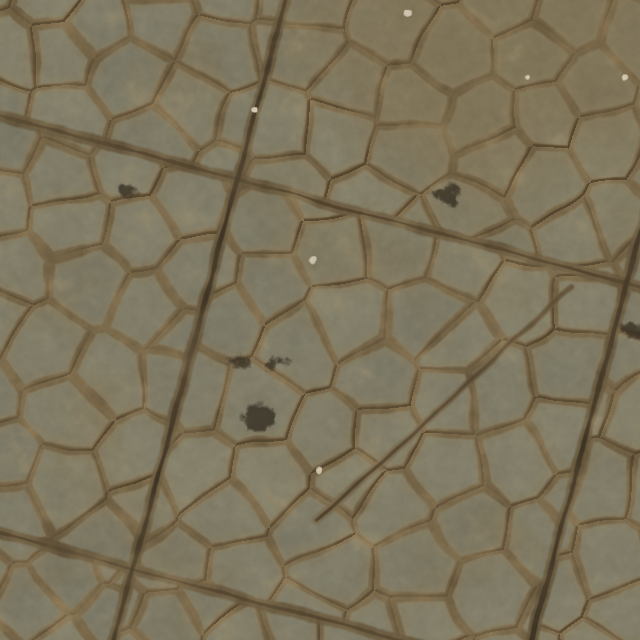
Write a Shadertoy shader that draws this texture.

```glsl
// Worn concrete paving slabs, tilted, stamped with rings of cobbles and muddy joints.
const float TAU = 6.28319;

vec2 hash2(vec2 p) {
    p = vec2(dot(p, vec2(127.1, 311.7)), dot(p, vec2(269.5, 183.3)));
    return fract(sin(p) * 43758.5);
}

float gradientNoise(vec2 p) {
    vec2 i = floor(p), f = fract(p), s = f * f * (3.0 - 2.0 * f);
    vec2 o = vec2(0.0, 1.0);
    float a = dot(hash2(i) * 2.0 - 1.0, f);
    float b = dot(hash2(i + o.yx) * 2.0 - 1.0, f - o.yx);
    float c = dot(hash2(i + o.xy) * 2.0 - 1.0, f - o.xy);
    float d = dot(hash2(i + 1.0) * 2.0 - 1.0, f - 1.0);
    return mix(mix(a, b, s.x), mix(c, d, s.x), s.y);
}

float fbm(vec2 p) {
    float sum = 0.0, amp = 0.6;
    for (int i = 0; i < 4; i++) {
        sum += amp * gradientNoise(p);
        p = mat2(1.6, 1.2, -1.2, 1.6) * p + 7.3;
        amp *= 0.55;
    }
    return sum;
}

// Centre of cobble k on a ring, next to the given angle (in turns)
vec2 cobbleSeed(vec2 slab, float ring, float turn, float k) {
    float count = max(1.0, ring * 6.0);
    k = mod(floor(turn * count + 0.5) + k, count);
    vec2 jitter = hash2(slab * 17.0 + vec2(ring * 5.3, k)) - 0.5;
    float angle = (k + 0.65 * jitter.x) / count * TAU;
    return (ring + 0.45 * jitter.y) * 0.1 * vec2(cos(angle), sin(angle));
}

// Returns distance to the joint (x) and its facing (yz); id is the cobble centre
vec3 cobbles(vec2 p, vec2 slab, out vec2 id) {
    float ring = floor(length(p) / 0.1 + 0.5);
    float turn = atan(p.y, p.x + 1e-5) / TAU;
    float nearest = 9.0;
    id = vec2(0.0);
    for (float i = -1.0; i < 1.5; i++)
    for (float k = -2.0; k < 2.5; k++) {
        vec2 s = cobbleSeed(slab, max(ring + i, 0.0), turn, k);
        float d = length(s - p);
        if (d < nearest) { nearest = d; id = s; }
    }
    vec3 joint = vec3(9.0, 0.0, 0.0);
    for (float i = -2.0; i < 2.5; i++)
    for (float k = -2.0; k < 2.5; k++) {
        vec2 s = cobbleSeed(slab, max(ring + i, 0.0), turn, k);
        if (length(s - id) < 0.004) continue;
        vec2 n = normalize(s - id);
        float d = dot(0.5 * (s + id) - p, n);
        if (d < joint.x) joint = vec3(d, n);
    }
    return joint;
}

void mainImage(out vec4 fragColor, in vec2 fragCoord) {
    vec2 uv = fragCoord / iResolution.y;
    float tone = fbm(uv * 5.0), blotch = fbm(uv * 16.0 + 3.0), grain = fbm(uv * 60.0);

    // Tilted slab grid
    vec2 wobble = vec2(gradientNoise(uv * 14.0), gradientNoise(uv * 14.0 + 40.0));
    vec2 d = uv - vec2(0.371, 0.72) + 0.004 * wobble;
    vec2 grid = vec2(dot(d, vec2(0.966, -0.259)), dot(d, vec2(0.259, 0.966))) / 0.63;
    vec2 slab = floor(grid), cell = fract(grid);
    vec2 seam = min(cell, 1.0 - cell) * 0.63;

    // Cobble rings, off centre in each slab
    vec2 centre = (hash2(slab + 4.0) - 0.5) * 0.25, id;
    vec3 joint = cobbles((cell - 0.5) * 0.63 - centre + 0.007 * wobble, slab, id);

    // Stone: grey-green, warmer in dusty patches and towards the upper right
    float lightness = 0.5 + 0.7 * tone + 0.5 * (hash2(id * 91.0 + slab).x - 0.5);
    vec3 col = mix(vec3(0.475, 0.465, 0.395), vec3(0.535, 0.515, 0.425), lightness);
    float warm = smoothstep(0.5, 0.15, length(uv - vec2(0.8, 1.0)) + 0.2 * tone);
    warm = max(warm, 0.6 * smoothstep(0.0, 0.4, fbm(uv * 4.0 + 9.0)));
    col = mix(col, vec3(0.5, 0.45, 0.335), 0.85 * warm);
    col = mix(col, vec3(0.57, 0.52, 0.4), 0.5 * smoothstep(0.12, 0.4, blotch));

    // Joints: pale dusty rim, ochre fill, shadow under one wall
    float rim = smoothstep(0.022, 0.005, joint.x + 0.02 * blotch);
    col = mix(col, vec3(0.54, 0.485, 0.37), 0.45 * rim);
    float width = 0.0075 + 0.006 * gradientNoise(uv * 11.0 + 20.0);
    float fill = smoothstep(width + 0.002, width - 0.003, joint.x + 0.004 * blotch);
    vec3 mud = mix(vec3(0.41, 0.345, 0.235), vec3(0.54, 0.465, 0.33), 0.5 + 1.3 * blotch);
    col = mix(col, mud, 0.88 * fill);
    float side = dot(joint.yz, normalize(vec2(0.8, -0.6)));
    float shadow = smoothstep(0.006, 0.002, joint.x) * smoothstep(-0.1, 0.8, side);
    col = mix(col, vec3(0.3, 0.24, 0.155), shadow * fill * clamp(0.5 + 1.5 * tone, 0.0, 0.8));

    // Seams between slabs: mud bands, darker along the steep direction
    float band = smoothstep(0.012, 0.006, min(seam.x, seam.y) + 0.006 * blotch);
    col = mix(col, mud * 0.9, 0.9 * band);
    float groove = smoothstep(0.0055, 0.0015, seam.x + 0.004 * blotch);
    col = mix(col, vec3(0.2, 0.165, 0.115), groove * clamp(0.65 + tone, 0.3, 0.9));
    groove = smoothstep(0.004, 0.001, seam.y + 0.004 * blotch);
    col = mix(col, vec3(0.3, 0.24, 0.16), groove * clamp(0.6 + tone, 0.2, 0.8));

    // Diagonal crack, wider at its lower end
    vec2 along = vec2(0.4, 0.365), fromLow = uv - vec2(0.495, 0.186) + 0.008 * wobble;
    float t = clamp(dot(fromLow, along) / dot(along, along), 0.0, 1.0);
    float crack = length(fromLow - along * t);
    col = mix(col, mud * 0.95, 0.8 * smoothstep(0.011 - 0.005 * t, 0.003, crack));
    col = mix(col, vec3(0.27, 0.22, 0.15), (0.8 - 0.5 * t) * smoothstep(0.004, 0.001, crack));

    // Dark pits and pale chips
    for (float i = 0.0; i < 6.0; i++) {
        vec2 h = hash2(vec2(i, 6.7));
        float pit = length((uv - h) * vec2(0.8, 1.2)) + 0.035 * blotch + 0.02 * grain;
        col = mix(col, vec3(0.2, 0.175, 0.13), 0.75 * smoothstep(0.019, 0.008, pit));
        float chip = length(uv - hash2(vec2(i, 21.3))) + 0.008 * grain;
        col = mix(col, vec3(0.82, 0.78, 0.69), smoothstep(0.0065, 0.003, chip));
    }

    col *= 1.0 + 0.09 * grain + 0.08 * blotch;
    fragColor = vec4(col, 1.0);
}
```
